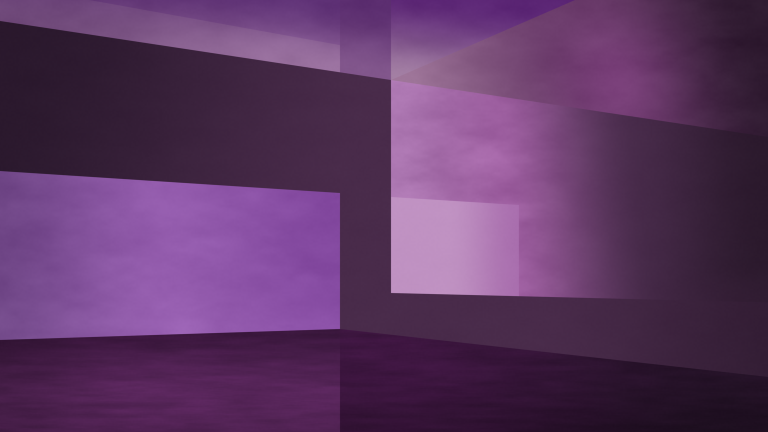
This background is drawn by a Shadertoy shader. Its source:

```glsl
// Draws an empty violet room corner with a glowing wall panel, a lit opening and a dark floor.

float hash(vec2 p) {
    vec3 q = fract(p.xyx * 0.1031);
    q += dot(q, q.yzx + 33.33);
    return fract((q.x + q.y) * q.z);
}

float noise(vec2 p) {
    vec2 i = floor(p), f = fract(p);
    f = f * f * (3.0 - 2.0 * f);
    return mix(mix(hash(i), hash(i + vec2(1, 0)), f.x),
               mix(hash(i + vec2(0, 1)), hash(i + vec2(1, 1)), f.x), f.y);
}

float fbm(vec2 p) {
    float sum = 0.0, gain = 0.5;
    for (int i = 0; i < 4; i++) {
        sum += gain * noise(p);
        p = p * 2.03 + 7.1;
        gain *= 0.5;
    }
    return sum;
}

// Smooth step over about one pixel, on a canvas 9 units high
float cover(float d) {
    float w = 6.3 / iResolution.y;
    return smoothstep(-w, w, d);
}

// Coverage above the line through a with the given slope
float above(vec2 p, vec2 a, float slope) {
    return cover((p.y - a.y - slope * (p.x - a.x)) / sqrt(1.0 + slope * slope));
}

void mainImage(out vec4 fragColor, in vec2 fragCoord) {
    vec2 p = fragCoord / iResolution.xy * vec2(16, 9);
    float cloud = fbm(p * vec2(1.3, 2.6)) - 0.47;
    float streak = fbm(p * vec2(1.2, 9.0)) - 0.47;

    // Shared edges of the room
    vec2 corner = vec2(8.146, 7.333);
    float rightSide = cover(p.x - corner.x);
    float pastFold = cover(p.x - 7.083);
    float ceilingMask = above(p, corner, -0.151);

    // Dark wall
    vec3 col = mix(vec3(0.165, 0.095, 0.175), vec3(0.285, 0.168, 0.29), smoothstep(-1.0, 7.5, p.x - 0.35 * (p.y - 5.0)));
    col = mix(col, vec3(0.20, 0.115, 0.205), smoothstep(11.0, 16.5, p.x));

    // Lit opening on the left
    vec3 opening = mix(vec3(0.43, 0.27, 0.52), vec3(0.58, 0.36, 0.68), smoothstep(-0.5, 3.8, p.x));
    opening = mix(opening, vec3(0.52, 0.29, 0.63), smoothstep(3.5, 7.0, p.x));
    opening += 0.025 * smoothstep(3.0, 1.9, p.y) + 0.06 * cloud;
    float openingMask = (1.0 - pastFold) * (1.0 - above(p, vec2(7.083, 4.979), -0.0647));
    col = mix(col, opening, openingMask);

    // Glowing panel on the right wall, fading into shadow
    vec3 panel = mix(vec3(0.67, 0.46, 0.69), vec3(0.62, 0.37, 0.63), smoothstep(8.1, 11.0, p.x));
    panel = mix(panel, vec3(0.285, 0.17, 0.295), smoothstep(10.4, 13.5, p.x + 0.1 * (p.y - 4.5)));
    panel = mix(panel, vec3(0.17, 0.10, 0.175), smoothstep(12.8, 16.0, p.x));
    panel += 0.12 * cloud * smoothstep(13.0, 10.0, p.x);
    vec3 patchColor = mix(vec3(0.75, 0.57, 0.76), vec3(0.66, 0.43, 0.68), smoothstep(9.3, 10.9, p.x));
    float patchMask = (1.0 - above(p, vec2(8.146, 4.896), -0.0627)) * (1.0 - cover(p.x - 10.81));
    panel = mix(panel, patchColor, patchMask);
    float panelMask = rightSide * above(p, vec2(8.146, 2.896), -0.025);
    col = mix(col, panel, panelMask * (1.0 - 0.6 * smoothstep(13.0, 15.0, p.x) * smoothstep(3.6, 2.7, p.y)));

    // Ceiling left of the corner, with a faint reflected band
    float height = p.y - corner.y + 0.151 * (p.x - corner.x);
    vec3 ceiling = mix(vec3(0.43, 0.28, 0.47), vec3(0.61, 0.45, 0.63), smoothstep(0.0, 7.0, p.x));
    ceiling = mix(ceiling, vec3(0.37, 0.20, 0.45), smoothstep(0.0, 1.5, height) * 0.85);
    ceiling -= vec3(0.04, 0.05, 0.02) * above(p, vec2(7.083, 8.06), -0.18);
    vec3 strip = mix(vec3(0.50, 0.33, 0.54), vec3(0.36, 0.18, 0.44), smoothstep(0.0, 1.6, height));
    ceiling = mix(ceiling, strip, pastFold);

    // Ceiling right of the corner: bright wedge, then a shaded slope
    vec3 wedge = mix(vec3(0.63, 0.49, 0.63), vec3(0.36, 0.15, 0.46), smoothstep(7.3, 9.2, p.y + 0.13 * (p.x - 8.1)));
    vec3 slope = mix(vec3(0.61, 0.45, 0.59), vec3(0.41, 0.23, 0.41), smoothstep(8.2, 12.2, p.x + 0.5 * (p.y - 7.3)));
    slope = mix(slope, vec3(0.18, 0.10, 0.185), smoothstep(12.5, 16.0, p.x + 0.3 * (p.y - 7.5)));
    slope += vec3(0.07, 0.02, 0.07) * exp(-dot(p - vec2(13.0, 7.3), p - vec2(13.0, 7.3)) * 0.6);
    ceiling = mix(ceiling, mix(slope, wedge, above(p, corner, 0.4348)), rightSide);
    col = mix(col, ceiling + 0.05 * cloud, ceilingMask);

    // Streaked floor, darker past the fold
    vec3 leftFloor = mix(vec3(0.34, 0.145, 0.35), vec3(0.23, 0.09, 0.24), smoothstep(0.9, 2.2, p.y));
    leftFloor *= 0.75 + 0.25 * smoothstep(-1.0, 3.5, p.x) * smoothstep(-1.0, 0.8, p.y);
    vec3 rightFloor = mix(vec3(0.24, 0.085, 0.25), vec3(0.14, 0.07, 0.15), smoothstep(8.0, 15.5, p.x));
    rightFloor *= 0.8 + 0.2 * smoothstep(0.0, 1.2, p.y);
    vec3 ground = mix(leftFloor, rightFloor, pastFold) * (1.0 + 0.3 * streak);
    float floorMask = 1.0 - above(p, vec2(7.083, 2.146), mix(0.0323, -0.112, pastFold));
    col = mix(col, ground, floorMask);

    // Fine grain
    col += 0.012 * cloud + 0.006 * (noise(p * 28.0) - 0.5);
    fragColor = vec4(clamp(col, 0.0, 1.0), 1.0);
}
```
